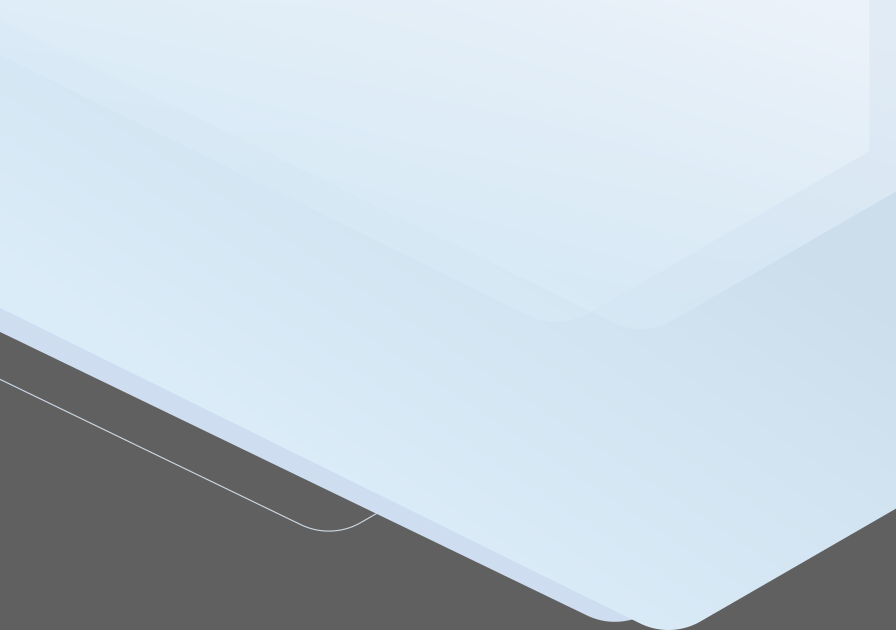
This background is drawn by a WebGL 1 fragment shader. Its source:

```glsl
precision highp float;
uniform vec2 u_resolution;

// Lengths are fractions of the canvas height
const float CORNER_RADIUS = 0.102;
const float RIGHT_SLOPE = 0.577;
const float BACK_SLOPE = 0.483;
const float FRONT_SLOPE = 0.493;
const float SHEET_RIGHT = 1.380;
const float SHEET_ALPHA = 0.5;
const float LINE_HALF_WIDTH = 0.0009;

// Centres of the rounded corners
const vec2 OUTLINE_CORNER = vec2(0.522, 0.259);
const vec2 BACK_CORNER = vec2(0.976, 0.115);
const vec2 MAIN_CORNER = vec2(1.061, 0.102);
const vec2 WIDE_SHEET_CORNER = vec2(1.017, 0.580);
const vec2 CUT_SHEET_CORNER = vec2(0.883, 0.591);

// Linear gradients: x and y weights, then offset
const vec3 MAIN_RAMP = vec3(0.756, 1.134, -0.645);
const vec3 SHEET_RAMP = vec3(0.567, 1.78, -1.51);

const vec3 GROUND = vec3(0.376);
const vec3 LINE_COLOR = vec3(0.80, 0.85, 0.89);
const vec3 BACK_COLOR = vec3(0.806, 0.870, 0.940);
const vec3 MAIN_LIGHT = vec3(0.860, 0.925, 0.975);
const vec3 MAIN_DARK = vec3(0.800, 0.868, 0.925);
const vec3 SHEET_LOW = vec3(0.855, 0.925, 0.970);
const vec3 SHEET_HIGH = vec3(0.965, 0.975, 0.995);

// Signed distance to a downward wedge with a rounded corner
float wedge(vec2 p, vec2 corner, float leftSlope) {
  vec2 q = p - corner;
  vec2 leftEdge = normalize(vec2(1.0, -leftSlope));
  vec2 rightEdge = normalize(vec2(-1.0, -RIGHT_SLOPE));
  vec2 leftNormal = vec2(leftEdge.y, -leftEdge.x);
  vec2 rightNormal = vec2(-rightEdge.y, rightEdge.x);
  float d = max(dot(q, leftNormal), dot(q, rightNormal));
  if (dot(q, leftEdge) > 0.0 && dot(q, rightEdge) > 0.0) d = length(q);
  return d - CORNER_RADIUS;
}

// Antialiased coverage of a signed distance
float cover(float d) {
  return clamp(0.5 - d * u_resolution.y, 0.0, 1.0);
}

float ramp(vec2 p, vec3 weights) {
  return clamp(dot(vec3(p, 1.0), weights), 0.0, 1.0);
}

void main() {
  vec2 p = gl_FragCoord.xy / u_resolution.y;
  vec3 color = GROUND;

  // Thin outline behind the panels
  float outline = abs(wedge(p, OUTLINE_CORNER, BACK_SLOPE)) - LINE_HALF_WIDTH;
  color = mix(color, LINE_COLOR, cover(outline));

  // Opaque panels
  color = mix(color, BACK_COLOR, cover(wedge(p, BACK_CORNER, BACK_SLOPE)));
  vec3 mainColor = mix(MAIN_LIGHT, MAIN_DARK, ramp(p, MAIN_RAMP));
  color = mix(color, mainColor, cover(wedge(p, MAIN_CORNER, FRONT_SLOPE)));

  // Translucent sheets, the upper one cut off on the right
  vec3 sheetColor = mix(SHEET_LOW, SHEET_HIGH, ramp(p, SHEET_RAMP));
  float wideSheet = wedge(p, WIDE_SHEET_CORNER, FRONT_SLOPE);
  float cutSheet = max(wedge(p, CUT_SHEET_CORNER, FRONT_SLOPE), p.x - SHEET_RIGHT);
  color = mix(color, sheetColor, SHEET_ALPHA * cover(wideSheet));
  color = mix(color, sheetColor, SHEET_ALPHA * cover(cutSheet));

  gl_FragColor = vec4(color, 1.0);
}
```
